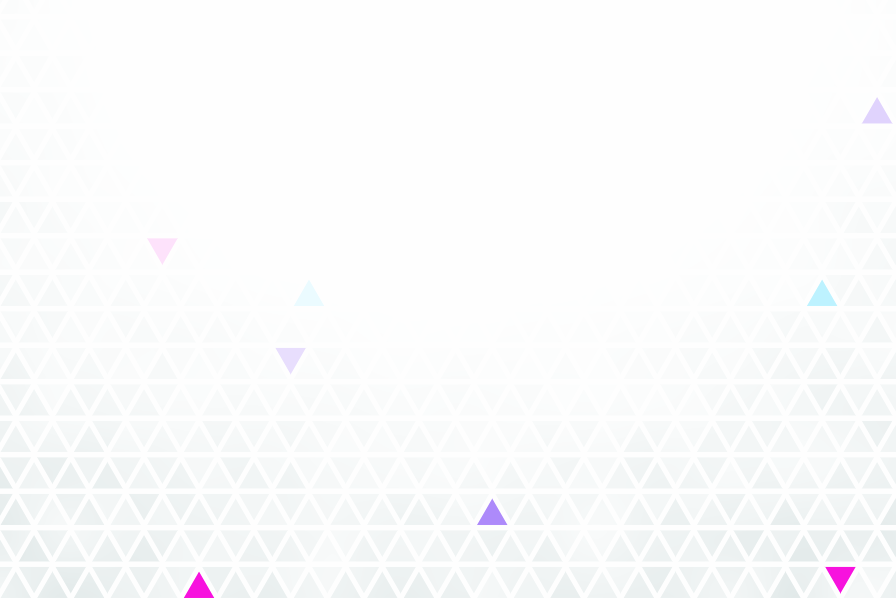
This background is drawn by a WebGL 1 fragment shader. Its source:

```glsl
precision highp float;
// Pale wall of small separated triangles on white, in rows that alternate
// by half a step. Grey tint grows away from the top centre and varies per
// triangle by hash and noise; a few chosen cells carry an accent colour.

uniform vec2 u_resolution;

// Lengths are in canvas heights
const float ASPECT = 1.5;
const float ROW_PITCH = 0.06104;
const float HALF_STEP = 0.03068;
const float FIRST_X = 0.0264;
const float BAND_HEIGHT = 0.0520;
const float TRI_HEIGHT = 0.0442;

// Clear zone at the top centre
const vec2 FADE_CENTRE = vec2(0.76, 1.0);
const vec2 FADE_RADII = vec2(0.56, 0.48);
const float FADE_SPAN = 1.4;
const float FADE_POWER = 1.3;

const vec3 PAPER = vec3(0.997, 0.998, 0.998);
const vec3 GREY = vec3(0.885, 0.915, 0.915);
const vec3 MAGENTA = vec3(0.97, 0.07, 0.87);
const vec3 VIOLET = vec3(0.68, 0.54, 0.98);
const vec3 CYAN = vec3(0.74, 0.95, 1.0);

float hash(vec2 p) {
  vec3 q = fract(vec3(p.xyx) * 0.1031);
  q += dot(q, q.yzx + 33.33);
  return fract((q.x + q.y) * q.z);
}

float noise(vec2 p) {
  vec2 i = floor(p);
  vec2 f = fract(p);
  f = f * f * (3.0 - 2.0 * f);
  float low = mix(hash(i), hash(i + vec2(1.0, 0.0)), f.x);
  float high = mix(hash(i + vec2(0.0, 1.0)), hash(i + vec2(1.0, 1.0)), f.x);
  return mix(low, high, f.y);
}

// Distance to an upright equilateral triangle standing on y = 0
float triangleDistance(vec2 p) {
  return max(-p.y, 0.866 * abs(p.x) + 0.5 * (p.y - TRI_HEIGHT));
}

// Strength of the grey tint at a point, for the given cell
float greyAmount(vec2 p, vec2 cell) {
  float reach = length((p - FADE_CENTRE) / FADE_RADII) - 1.0;
  float fade = pow(max(reach, 0.0) / FADE_SPAN, FADE_POWER);
  float variation = 0.2 + 0.5 * hash(cell + 7.0) + 0.5 * noise(p * 9.0);
  return clamp(fade * variation, 0.0, 1.0);
}

// Tints the colour when the cell is the chosen one
void accent(inout vec3 colour, vec2 cell, vec2 chosen, vec3 tint, float alpha) {
  vec2 away = abs(cell - chosen);
  float hit = 1.0 - step(0.5, max(away.x, away.y));
  colour = mix(colour, mix(PAPER, tint, alpha), hit);
}

vec3 cellColour(vec2 p, vec2 cell) {
  vec3 colour = mix(PAPER, GREY, greyAmount(p, cell));
  accent(colour, cell, vec2(10.0, 0.0), MAGENTA, 1.0);
  accent(colour, cell, vec2(45.0, 0.0), MAGENTA, 1.0);
  accent(colour, cell, vec2(8.0, 9.0), MAGENTA, 0.12);
  accent(colour, cell, vec2(26.0, 2.0), VIOLET, 1.0);
  accent(colour, cell, vec2(47.0, 13.0), VIOLET, 0.37);
  accent(colour, cell, vec2(15.0, 6.0), VIOLET, 0.28);
  accent(colour, cell, vec2(44.0, 8.0), CYAN, 1.0);
  accent(colour, cell, vec2(16.0, 8.0), CYAN, 0.3);
  return colour;
}

void main() {
  vec2 p = gl_FragCoord.xy / u_resolution * vec2(ASPECT, 1.0);
  float pixel = 1.0 / u_resolution.y;

  // Row and position inside it, split in the middle of the gap
  float halfGap = 0.5 * (ROW_PITCH - BAND_HEIGHT);
  float row = floor((p.y + halfGap) / ROW_PITCH);
  float rowY = p.y - row * ROW_PITCH;
  float column = (p.x - FIRST_X) / HALF_STEP;

  // Nearest upright triangle, then nearest inverted one
  vec3 colour = PAPER;
  for (int i = 0; i < 2; i++) {
    float inverted = float(i);
    float parity = mod(row + inverted, 2.0);
    float nearest = 2.0 * floor(0.5 * (column - parity) + 0.5) + parity;
    float y = mix(rowY, BAND_HEIGHT - rowY, inverted);
    float d = triangleDistance(vec2((column - nearest) * HALF_STEP, y));
    float cover = 1.0 - smoothstep(-0.6 * pixel, 0.6 * pixel, d);
    colour = mix(colour, cellColour(p, vec2(nearest, row)), cover);
  }
  gl_FragColor = vec4(colour, 1.0);
}
```
